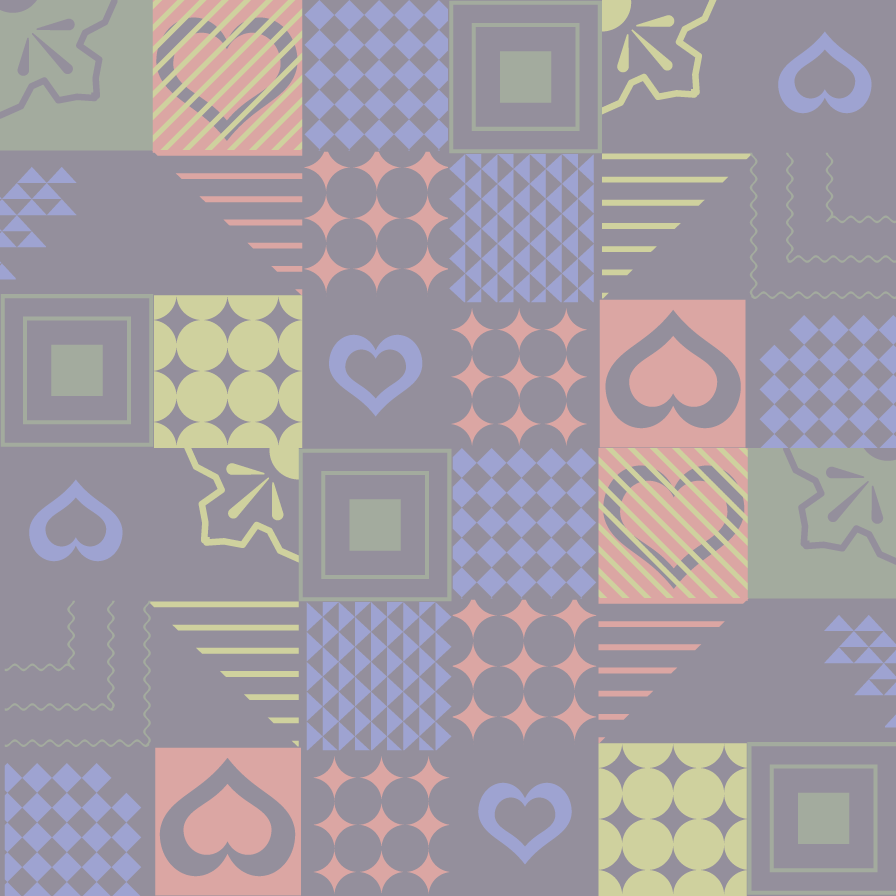
Reproduce this pattern procedurally as a three.js fragment shader.

```glsl
varying vec2 vUv;

const vec3 GROUND = vec3(0.58, 0.56, 0.61);
const vec3 BLUE = vec3(0.62, 0.64, 0.82);
const vec3 PINK = vec3(0.86, 0.65, 0.64);
const vec3 SAGE = vec3(0.64, 0.67, 0.62);
const vec3 LIME = vec3(0.81, 0.82, 0.62);
const float SPAN = 768.0;        // design units across the canvas
const float HALF_SPAN = 384.0;   // height of one patchwork band
const float MIRROR_SUM = 772.0;  // x + mirrored x in the lower band
const float HATCH_PITCH = 19.0;
const float STRIPE_PITCH = 19.9;
const float STRIPE_WIDTH = 5.0;
const float FRAME_LINE = 3.5;
const float FLOWER_LINE = 2.8;
const float FRILL_LINE = 1.0;
const int SAMPLES = 4;           // antialiasing samples per axis

bool box(vec2 p, vec2 lo, vec2 hi) {
  return all(greaterThan(p, lo)) && all(lessThan(p, hi));
}

// Distance to a segment, then position along it
vec2 segment(vec2 p, vec2 a, vec2 b) {
  float t = clamp(dot(p - a, b - a) / dot(b - a, b - a), 0.0, 1.0);
  return vec2(length(p - mix(a, b, t)), t);
}

bool drop(vec2 p, vec2 a, vec2 b, float radius) {
  vec2 s = segment(p, a, b);
  return s.x < radius * (0.15 + 0.85 * s.y);
}

// Quarter flower, symmetric about its diagonal
bool flower(vec2 q, vec2 eye) {
  if (length(q - eye) < 25.0) return true;
  if (q.x < q.y) q = q.yx;
  float d = segment(q, vec2(81, 79), vec2(80, 64)).x;
  d = min(d, segment(q, vec2(81, 79), vec2(68, 79)).x);
  d = min(d, segment(q, vec2(80, 64), vec2(83, 48)).x);
  d = min(d, segment(q, vec2(83, 48), vec2(66, 36)).x);
  d = min(d, segment(q, vec2(66, 36), vec2(71, 25)).x);
  d = min(d, segment(q, vec2(71, 25), vec2(88, 16)).x);
  d = min(d, segment(q, vec2(88, 16), vec2(96, -2)).x);
  return d < FLOWER_LINE || drop(q, vec2(26), vec2(56), 4.5)
    || drop(q, vec2(30, 22), vec2(57, 18), 5.0);
}

// Heart of half width 1 with its lobes at y = 0 and its tip at y = 1.75
bool heart(vec2 q) {
  float x = abs(q.x);
  if (x > 1.0) return false;
  float u = (x - 0.47) / 0.53;
  float crest = 0.62 - 0.62 * sqrt(max(0.0, 1.0 - u * u));
  float foot = 0.62 + 1.13 * (0.62 * sqrt(1.0 - x * x) + 0.38 * pow(1.0 - x, 3.0));
  return q.y > crest && q.y < foot;
}

bool heartRing(vec2 q, float inner) {
  vec2 hole = (q - vec2(0.0, 0.9 * (1.0 - inner))) / vec2(inner, inner - 0.05);
  return heart(q) && !heart(hole);
}

bool diamonds(vec2 q, float pitch) {
  vec2 d = abs(mod(q, pitch) - 0.5 * pitch);
  return d.x + d.y < 0.5 * pitch;
}

// Touching discs; q is measured from a gap between four of them
bool discs(vec2 q, float pitch) {
  return length(mod(q, pitch) - 0.5 * pitch) < 0.5 * pitch;
}

bool frames(vec2 q) {
  float d = max(abs(q.x), abs(q.y));
  return d < 22.0 || abs(d - 44.5) < 0.5 * FRAME_LINE || abs(d - 63.7) < 0.5 * FRAME_LINE;
}

bool wedge(vec2 q) {
  return q.x > 0.0 && q.y > 0.0 && q.x + 1.03 * q.y < 129.0
    && mod(q.y, STRIPE_PITCH) < STRIPE_WIDTH;
}

// Columns of triangles pointing left, every second column shifted
bool arrows(vec2 q) {
  float column = q.x / 13.8;
  float y = mod(q.y / 25.6 + 0.5 * floor(column), 1.0);
  return abs(y - 0.5) < 0.5 * fract(column);
}

// Staggered rows of upright triangles, shortening downward
bool pennants(vec2 p) {
  float y = (p.y - 143.0) / 13.8;
  float row = floor(y);
  float odd = mod(row, 2.0);
  float end = odd > 0.5 ? 53.0 - 13.0 * (row - 1.0) : 65.5 - 13.0 * max(0.0, row - 2.0);
  if (row < 0.0 || row > 6.0 || p.x > end || (row < 0.5 && p.x < 14.5)) return false;
  float x = mod(p.x - 14.5 + 12.8 * odd, 25.6) - 12.8;
  return abs(x) < 12.8 * fract(y);
}

bool frill(vec2 p, vec2 corner) {
  vec2 wave = 2.3 * sin(p.yx * 0.42);
  vec2 d = abs(p - corner - wave);
  return (d.x < FRILL_LINE && p.y < corner.y + 2.0 && p.y > 131.0)
    || (d.y < FRILL_LINE && p.x > corner.x - 2.0);
}

vec3 patchwork(vec2 uv) {
  vec2 p = vec2(uv.x, 1.0 - uv.y) * SPAN;
  if (p.y > HALF_SPAN) p = vec2(MIRROR_SUM - p.x, p.y - HALF_SPAN);
  if (p.x > SPAN) return GROUND;
  vec3 c = GROUND;

  // Upper row
  if (box(p, vec2(-1), vec2(131, 129))) c = flower(p - vec2(2, 3), vec2(9, -17)) ? GROUND : SAGE;
  if (box(p, vec2(131, -1), vec2(259, 131))) {
    c = heartRing((p - vec2(194.5, 15)) / 60.5, 0.76) ? GROUND : PINK;
    if (mod(p.x + p.y, HATCH_PITCH) < 6.2) c = LIME;
  }
  if (box(p, vec2(261, -1), vec2(384, 129)) && diamonds(p - vec2(261, 0), 25.6)) c = BLUE;
  if (p.x > 516.0 && flower(p - vec2(516, 0), vec2(0, 2))) c = LIME;
  if (heartRing((p - vec2(707, 97)) / vec2(40, -40), 0.65)) c = BLUE;

  // Middle row
  if (pennants(p)) c = BLUE;
  if (wedge(vec2(259.0 - p.x, p.y - 128.5))) c = PINK;
  if (box(p, vec2(261, 130), vec2(384, 254)) && !discs(p - vec2(323, 187), 43.5)) c = PINK;
  if (box(p, vec2(385, 132), vec2(509, 259)) && arrows(p - vec2(385, 132))) c = BLUE;
  if (wedge(p - vec2(516, 131.5))) c = LIME;
  if (frill(p, vec2(646, 253)) || frill(p, vec2(677, 222)) || frill(p, vec2(711, 188))) c = SAGE;

  // Lower row
  if (box(p, vec2(132, 253), vec2(259, 384)) && discs(p - vec2(195, 318), 43.7)) c = LIME;
  if (heartRing((p - vec2(322, 287)) / 40.0, 0.65)) c = BLUE;
  if (box(p, vec2(387, 264), vec2(503, 382)) && !discs(p - vec2(445, 323), 40.4)) c = PINK;
  if (box(p, vec2(514, 257), vec2(639, 383.5)))
    c = heartRing((p - vec2(577, 367)) / vec2(58, -58), 0.65) ? GROUND : PINK;
  if (box(p, vec2(651, 270), vec2(768, 384)) && (p.x > 676.5 || p.y > 295.5)
    && diamonds(p - vec2(651, 270), 25.5)) c = BLUE;

  // Nested squares in the upper and lower rows
  if (frames(p - vec2(450.5, 66)) || frames(p - vec2(66, 317.5))) c = SAGE;
  return c;
}

void main() {
  vec2 footprint = fwidth(vUv);
  vec3 sum = vec3(0.0);
  for (int i = 0; i < SAMPLES * SAMPLES; i++) {
    vec2 cell = vec2(mod(float(i), float(SAMPLES)), floor(float(i) / float(SAMPLES)));
    sum += patchwork(vUv + footprint * ((cell + 0.5) / float(SAMPLES) - 0.5));
  }
  gl_FragColor = vec4(sum / float(SAMPLES * SAMPLES), 1.0);
}
```
